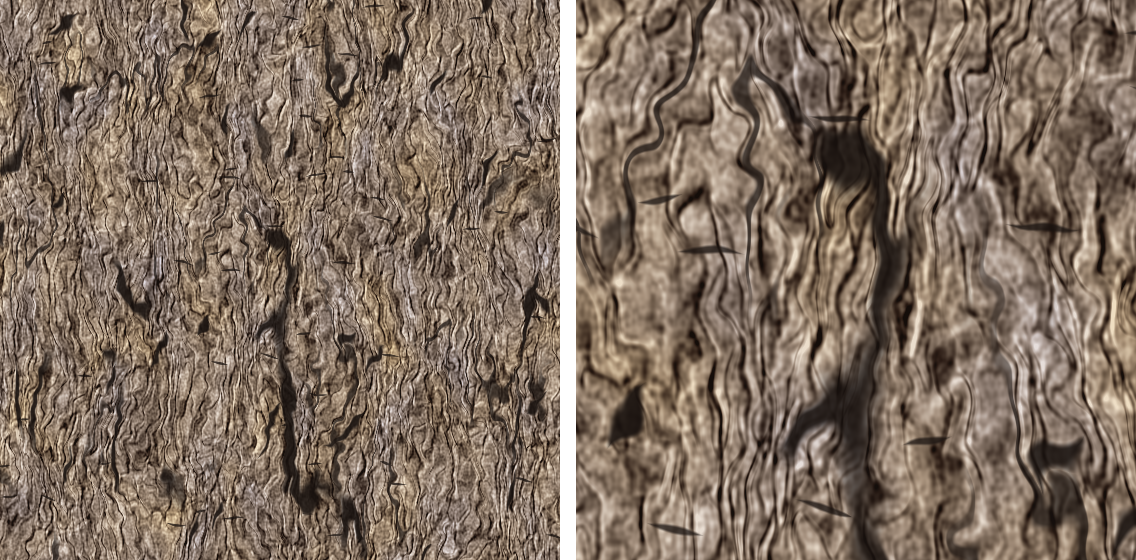
Left, the full canvas; right, a detail of the centre.
Give the GLSL for this texture, as a Shadertoy shader.

```glsl
// Rough brown tree bark: upright flaky plates split by thin dark crevices.
// Warped gradient noise builds a relief that is lit from the upper left,
// then long fissures, leaning gashes and short cross cuts are darkened in.

const vec3 SHADOW = vec3(0.17, 0.11, 0.08);
const vec3 BROWN  = vec3(0.42, 0.35, 0.29);
const vec3 TAN    = vec3(0.65, 0.57, 0.50);
const vec3 PALE   = vec3(0.92, 0.87, 0.81);
const vec3 CRACK  = vec3(0.09, 0.065, 0.055);

vec2 hash2(vec2 cell) {
    vec3 a = fract(cell.xyx * vec3(0.1031, 0.1030, 0.0973));
    a += dot(a, a.yzx + 33.33);
    return fract((a.xx + a.yz) * a.zy);
}

float cornerSlope(vec2 cell, vec2 corner, vec2 f) {
    return dot(hash2(cell + corner) * 2.0 - 1.0, f - corner);
}

float gradientNoise(vec2 p) {
    vec2 i = floor(p), f = p - i;
    vec2 u = f * f * f * (f * (f * 6.0 - 15.0) + 10.0);
    float low  = mix(cornerSlope(i, vec2(0, 0), f), cornerSlope(i, vec2(1, 0), f), u.x);
    float high = mix(cornerSlope(i, vec2(0, 1), f), cornerSlope(i, vec2(1, 1), f), u.x);
    return 1.4 * mix(low, high, u.y);
}

float twoOctaves(vec2 p) {
    return gradientNoise(p) + 0.5 * gradientNoise(p * 2.07 + vec2(17.3, 41.7));
}

// Thin valleys where the noise changes sign: 0 in the valley, 1 on the plate
float plateau(float noiseValue, float width) {
    return smoothstep(0.0, width, abs(noiseValue));
}

// Bends the straight grain so that plates wander and get ragged sides
vec2 warpGrain(vec2 p) {
    vec2 bend = vec2(gradientNoise(p * vec2(9.0, 5.0) + 3.7),
                     gradientNoise(p * vec2(11.0, 6.0) + 61.2));
    vec2 ragged = vec2(gradientNoise(p * vec2(48.0, 36.0) + 23.1),
                       gradientNoise(p * vec2(44.0, 38.0) + 87.9));
    return p + bend * vec2(0.035, 0.05) + ragged * vec2(0.009, 0.014);
}

float barkHeight(vec2 p) {
    vec2 q = warpGrain(p);
    float plates = plateau(twoOctaves(q * vec2(44.0, 8.5) + 5.3), 0.18);
    float fibres = plateau(gradientNoise(q * vec2(88.0, 26.0) + 31.6), 0.20);
    float flakes = twoOctaves(q * vec2(92.0, 52.0) + 11.4);
    return 0.22 * plates + 0.13 * fibres + 0.25 * flakes;
}

// Long upright fissures, broken up by a patchy mask
float fissures(vec2 q, vec2 frequency, float width, float seed) {
    float line = 1.0 - smoothstep(width * 0.4, width, abs(twoOctaves(q * frequency + seed)));
    float patches = gradientNoise(q * vec2(7.0, 4.0) + seed * 1.7);
    return line * smoothstep(0.08, 0.24, patches);
}

// Tapered cuts, at most one per cell; size holds half length and half width
float scatteredCuts(vec2 p, vec2 cells, float share, float lean, vec2 size, float seed) {
    vec2 home = floor(p * cells);
    float cover = 0.0;
    for (int y = -1; y <= 1; y++)
    for (int x = -1; x <= 1; x++) {
        vec2 id = home + vec2(x, y);
        vec2 place = hash2(id + seed), kind = hash2(id + seed + 57.0);
        float angle = lean + (kind.y - 0.5) * 0.5;
        vec2 along = vec2(cos(angle), sin(angle));
        vec2 d = p - (id + place) / cells;
        float reach = dot(d, along) / (size.x * (0.6 + 0.6 * place.y));
        float side = abs(dot(d, vec2(-along.y, along.x)));
        float edge = side / size.y - (1.0 - reach * reach);
        cover = max(cover, step(kind.x, share) * (1.0 - smoothstep(-0.5, 0.4, edge)));
    }
    return cover;
}

vec3 barkColour(float tone) {
    vec3 c = mix(SHADOW, BROWN, clamp((tone - 0.17) / 0.25, 0.0, 1.0));
    c = mix(c, TAN, clamp((tone - 0.42) / 0.23, 0.0, 1.0));
    c = mix(c, PALE, clamp((tone - 0.65) / 0.29, 0.0, 1.0));
    return c * clamp(tone / 0.17, 0.45, 1.0);
}

void mainImage(out vec4 fragColor, in vec2 fragCoord) {
    vec2 p = fragCoord / iResolution.y;
    vec2 q = warpGrain(p);

    // Relief, side light, fine grain and broad patches share one tone
    float height = barkHeight(p);
    float light = height - barkHeight(p + vec2(-0.0026, 0.0016));
    float grain = gradientNoise(p * vec2(250.0, 190.0) + 7.9);
    float patches = twoOctaves(p * vec2(16.0, 5.0) + 71.3);
    float tone = 0.275 + height + 0.55 * light + 0.20 * grain + 0.13 * patches;

    // Warm tan areas drift into greyer, slightly pink ones
    float warmth = twoOctaves(q * vec2(13.0, 7.0) + 43.8);
    vec3 colour = barkColour(tone) * (1.0 + warmth * vec3(0.04, 0.0, -0.13));

    // Dark breaks in the surface
    float dark = fissures(q, vec2(8.0, 1.7), 0.055, 19.4);
    dark = max(dark, 0.8 * fissures(q, vec2(19.0, 4.0), 0.07, 53.6));
    dark = max(dark, scatteredCuts(q, vec2(8.0), 0.36, 1.1, vec2(0.034, 0.0055), 9.0));
    dark = max(dark, 0.85 * scatteredCuts(p + 0.2 * (q - p), vec2(13.0), 0.26, 0.0,
                                          vec2(0.017, 0.0022), 83.0));
    colour = mix(colour, CRACK, 0.88 * dark);

    fragColor = vec4(clamp(colour, 0.0, 1.0), 1.0);
}
```
